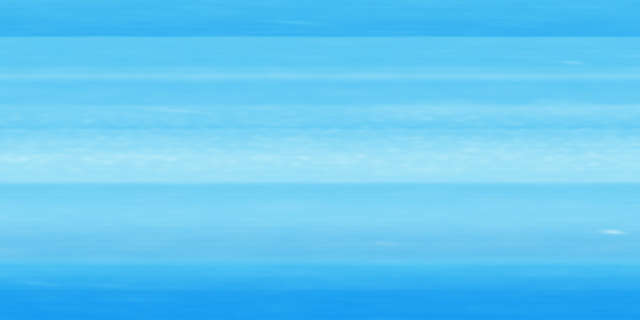
A Shadertoy shader for this texture:

```glsl
// Pale blue gas-planet atmosphere unrolled into a flat map.
// A latitude profile gives each band its brightness; layered sines ripple
// its borders, cellular noise adds cloud texture, and soft ellipses add wisps.

// Height and brightness of each band border, bottom to top
const vec2 BANDS[23] = vec2[23](
    vec2(0.0, 0.10), vec2(0.083, 0.13), vec2(0.10, 0.18), vec2(0.16, 0.28),
    vec2(0.19, 0.39), vec2(0.245, 0.43), vec2(0.323, 0.51), vec2(0.417, 0.455),
    vec2(0.44, 0.60), vec2(0.505, 0.64), vec2(0.545, 0.57), vec2(0.59, 0.49),
    vec2(0.604, 0.42), vec2(0.615, 0.46), vec2(0.66, 0.48), vec2(0.683, 0.41),
    vec2(0.74, 0.39), vec2(0.762, 0.49), vec2(0.78, 0.42), vec2(0.80, 0.37),
    vec2(0.88, 0.37), vec2(0.89, 0.23), vec2(1.0, 0.28));

// Wisps: centre, half width, strength
const vec4 WISPS[7] = vec4[7](
    vec4(0.957, 0.274, 0.016, 0.24), vec4(0.894, 0.805, 0.018, 0.12),
    vec4(0.465, 0.929, 0.040, 0.08), vec4(0.270, 0.655, 0.050, 0.08),
    vec4(0.600, 0.240, 0.018, 0.06), vec4(0.060, 0.115, 0.035, 0.06),
    vec4(0.170, 0.107, 0.050, 0.05));

vec2 hash2(vec2 p) {
    vec3 q = fract(p.xyx * vec3(0.1031, 0.1030, 0.0973));
    q += dot(q, q.yzx + 33.33);
    return fract((q.xx + q.yz) * q.zy);
}

// Smoothly blended cellular distance, centred near zero
float cells(vec2 p) {
    vec2 cell = floor(p), f = p - cell;
    float sum = 0.0;
    for (int j = -1; j <= 1; j++)
        for (int i = -1; i <= 1; i++) {
            vec2 o = vec2(i, j);
            vec2 d = o + hash2(cell + o) - f;
            sum += exp(-7.0 * dot(d, d));
        }
    return sum - 0.45;
}

// Layered sines, each octave bent by the one before
float ripple(vec2 p) {
    float sum = 0.0, amp = 0.5;
    for (int i = 0; i < 5; i++) {
        sum += amp * sin(p.x + 1.3 * sin(p.y + float(i)) + sum);
        p = mat2(1.6, 1.1, -1.1, 1.6) * p + 2.7;
        amp *= 0.55;
    }
    return sum;
}

float bandTone(float y) {
    float tone = BANDS[0].y;
    for (int i = 1; i < 23; i++) {
        float t = smoothstep(BANDS[i - 1].x, BANDS[i].x, y);
        tone += (BANDS[i].y - BANDS[i - 1].y) * t;
    }
    return tone;
}

// Colour from brightness: deep azure to pale cyan
vec3 skyColor(float tone) {
    vec3 deep = mix(vec3(0.10, 0.62, 0.94), vec3(0.30, 0.76, 0.95),
                    (tone - 0.10) / 0.20);
    vec3 pale = mix(vec3(0.30, 0.76, 0.95), vec3(0.64, 0.89, 0.97),
                    (tone - 0.30) / 0.34);
    return tone < 0.30 ? deep : pale;
}

void mainImage(out vec4 fragColor, in vec2 fragCoord) {
    vec2 uv = fragCoord / iResolution.xy;

    // The churning middle belt distorts far more than the rest
    float churn = smoothstep(0.43, 0.50, uv.y) * (1.0 - smoothstep(0.60, 0.70, uv.y));
    float swirl = ripple(uv * vec2(24.0, 45.0));
    float y = uv.y + swirl * (0.0007 + 0.004 * churn * smoothstep(0.0, 0.08, abs(uv.y - 0.604)));
    float tone = bandTone(y);

    // Cloud texture: broad patches, curls in the belt and fine streaks
    vec2 bent = uv + 0.006 * vec2(swirl, ripple(uv.yx * 31.0));
    tone += 0.018 * cells(bent * vec2(9.0, 28.0));
    tone += (0.008 + 0.030 * churn) * cells(bent * vec2(42.0, 60.0) + 7.0);
    tone += 0.010 * cells(uv * vec2(14.0, 130.0) + 19.0);
    tone += 0.006 * sin(uv.y * 240.0 + 2.0 * sin(uv.y * 83.0));

    // Billowing cloud tops on the right
    float top = 0.68 + 0.008 * sin(uv.x * 38.0) + 0.005 * swirl;
    float billow = smoothstep(0.62, 0.66, uv.y) * (1.0 - smoothstep(top - 0.012, top + 0.012, uv.y));
    tone += 0.055 * billow * smoothstep(0.53, 0.63, uv.x);

    // Bright wisps, slightly tilted and frayed
    for (int i = 0; i < 7; i++) {
        vec2 d = uv - WISPS[i].xy;
        d.y += 0.12 * d.x + 0.002 * swirl;
        d /= vec2(WISPS[i].z, 0.006);
        tone += WISPS[i].w * exp(-dot(d, d));
    }

    // Greyer haze above the dark southern cap
    vec3 color = skyColor(tone);
    float haze = smoothstep(0.17, 0.21, uv.y) * (1.0 - smoothstep(0.23, 0.33, uv.y));
    color -= vec3(0.0, 0.030, 0.020) * haze;
    fragColor = vec4(clamp(color, 0.0, 1.0), 1.0);
}
```
